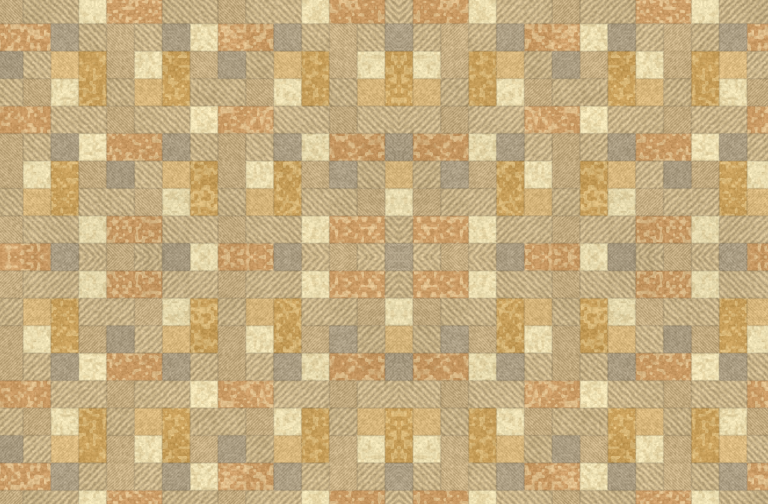
This pattern is drawn by a WebGL 1 fragment shader. Its source:

```glsl
precision highp float;

uniform vec2 u_resolution;

const vec2 GRID = vec2(27.58, 18.36);     // patches across and up the canvas
const vec2 CENTER = vec2(0.5195, 0.490);  // where the two mirror axes cross
const float SOFT = 0.035;                 // half width of a patch edge, in patches
const float SEAM_DEPTH = 0.09;
const float HATCH_LINES = 4.0;            // diagonal stripes per patch
const float WEAVE_LINES = 9.0;
const float GRAIN = 0.075;
const float PATCH_VARIATION = 0.035;

const vec3 BEIGE = vec3(0.77, 0.675, 0.505);
const vec3 HATCH_DARK = vec3(0.71, 0.63, 0.475);
const vec3 HATCH_LIGHT = vec3(0.84, 0.755, 0.58);
const vec3 GRAY = vec3(0.665, 0.61, 0.505);
const vec3 ORANGE = vec3(0.785, 0.60, 0.385);
const vec3 ORANGE_FLECK = vec3(0.87, 0.74, 0.54);
const vec3 GOLD = vec3(0.775, 0.615, 0.345);
const vec3 GOLD_FLECK = vec3(0.85, 0.72, 0.47);
const vec3 TAN = vec3(0.85, 0.72, 0.49);
const vec3 CREAM = vec3(0.925, 0.875, 0.70);
const vec3 CREAM_SHADE = vec3(0.87, 0.80, 0.61);

// Cloth kinds, four patches per row, four rows per block:
// 0 beige, 1 hatch, 2 gray, 3 orange, 4 gold, 5 tan, 6 cream
const mat4 NEAR_HALF = mat4(2, 1, 0, 1,  1, 3, 3, 6,  6, 0, 1, 1,  5, 1, 2, 0);
const mat4 FAR_HALF = mat4(2, 3, 3, 6,  1, 1, 0, 1,  4, 5, 1, 4,  4, 6, 0, 4);

float hash(vec2 p) {
    vec3 q = fract(p.xyx * 0.1031);
    q += dot(q, q.yzx + 33.33);
    return fract((q.x + q.y) * q.z);
}

float noise(vec2 p) {
    vec2 i = floor(p);
    vec2 f = fract(p);
    f = f * f * (3.0 - 2.0 * f);
    float low = mix(hash(i), hash(i + vec2(1.0, 0.0)), f.x);
    float high = mix(hash(i + vec2(0.0, 1.0)), hash(i + 1.0), f.x);
    return mix(low, high, f.y);
}

vec4 oneHot(float index) {
    return 1.0 - step(0.5, abs(vec4(0.0, 1.0, 2.0, 3.0) - index));
}

// Each block of four rows is shifted by half the eight-patch repeat
float clothKind(vec2 patchId) {
    float block = floor((patchId.y + 0.5) / 4.0);
    float row = patchId.y - 4.0 * block;
    float column = mod(patchId.x + 4.0 * block + 0.5, 8.0) - 0.5;
    vec4 nearRow = NEAR_HALF * oneHot(row);
    vec4 farRow = FAR_HALF * oneHot(row);
    return dot(nearRow, oneHot(column)) + dot(farRow, oneHot(column - 4.0));
}

vec3 clothColor(float kind, vec2 patchId, vec2 p, float fleck) {
    float diagonal = 6.28318 * (p.x - p.y);
    float wobble = 1.6 * noise(p * 5.0);
    float stripe = 0.5 + 0.5 * sin(diagonal * HATCH_LINES + wobble);
    float weave = 0.03 * sin(diagonal * WEAVE_LINES + wobble);
    vec3 color = BEIGE + weave;
    if (kind > 5.5) color = mix(CREAM, CREAM_SHADE, fleck * 0.8);
    else if (kind > 4.5) color = TAN + weave * 0.5;
    else if (kind > 3.5) color = mix(GOLD, GOLD_FLECK, fleck);
    else if (kind > 2.5) color = mix(ORANGE, ORANGE_FLECK, fleck);
    else if (kind > 1.5) color = GRAY + weave * 0.6;
    else if (kind > 0.5) color = mix(HATCH_DARK, HATCH_LIGHT, stripe);
    return color + PATCH_VARIATION * (hash(patchId + 7.0) - 0.5);
}

void main() {
    vec2 uv = gl_FragCoord.xy / u_resolution;
    vec2 p = abs((uv - CENTER) * GRID);   // patches are centered on integers
    vec2 pixel = GRID / u_resolution;

    // Four nearest patches, blended across their shared edges
    vec2 id = floor(p);
    vec2 f = fract(p);
    vec2 soft = max(vec2(SOFT), pixel * 0.75);
    vec2 blend = smoothstep(0.5 - soft, 0.5 + soft, f);
    vec2 right = id + vec2(1.0, 0.0);
    vec2 up = id + vec2(0.0, 1.0);
    vec2 diagonal = id + 1.0;
    float k00 = clothKind(id);
    float k10 = clothKind(right);
    float k01 = clothKind(up);
    float k11 = clothKind(diagonal);
    float fleck = smoothstep(0.45, 0.8, noise(p * 8.5 + 3.0));
    vec3 low = mix(clothColor(k00, id, p, fleck), clothColor(k10, right, p, fleck), blend.x);
    vec3 high = mix(clothColor(k01, up, p, fleck), clothColor(k11, diagonal, p, fleck), blend.x);
    vec3 color = mix(low, high, blend.y);

    // Seams only where the cloth changes
    vec2 line = 1.0 - smoothstep(vec2(0.0), soft * 1.6, abs(f - 0.5));
    float seamX = line.x * step(0.5, mix(abs(k00 - k10), abs(k01 - k11), step(0.5, f.y)));
    float seamY = line.y * step(0.5, mix(abs(k00 - k01), abs(k10 - k11), step(0.5, f.x)));
    color *= 1.0 - SEAM_DEPTH * max(seamX, seamY);

    // Thread grain and slow fading
    float grain = 0.6 * noise(p * 14.0) + 0.4 * noise(p * 24.0 + 11.0) - 0.5;
    float fade = noise(p * 0.35 + 20.0) - 0.5;
    color += GRAIN * 2.0 * grain + 0.03 * fade * vec3(1.0, 0.8, 0.5);
    gl_FragColor = vec4(clamp(color, 0.0, 1.0), 1.0);
}
```
